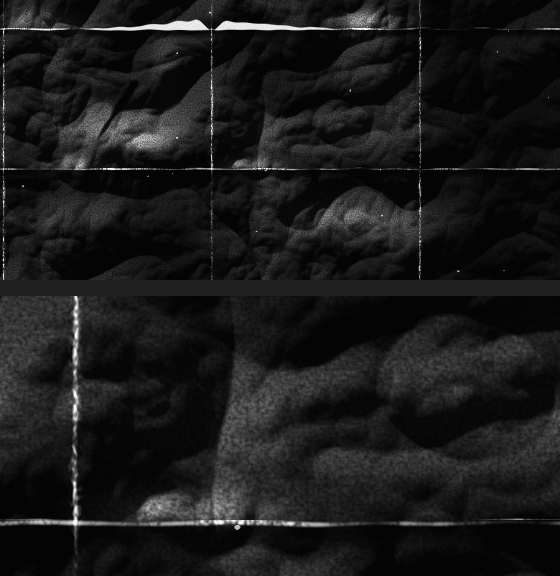
Top: the whole. Bottom: its middle third, enlarged.
Reproduce this texture procedurally as a WebGL 1 fragment shader.

```glsl
precision highp float;
// Black crumpled paper, folded into a grid of panels with worn white creases.
// A ridged gradient-noise height field is lit from one side; soft glows, fold
// lines, a gaping tear, fibre grain and scattered chips are layered on top.
uniform vec2 u_resolution;

float hash(vec2 p) {
  vec3 q = fract(vec3(p.xyx) * 0.1031);
  q += dot(q, q.yzx + 33.33);
  return fract((q.x + q.y) * q.z);
}

float corner(vec2 cell, vec2 offset) {
  float angle = 6.2832 * hash(cell);
  return dot(vec2(cos(angle), sin(angle)), offset);
}

// Gradient noise, roughly -0.7 to 0.7
float noise(vec2 p) {
  vec2 i = floor(p), f = fract(p), o = vec2(1.0, 0.0);
  vec2 u = f * f * f * (f * (f * 6.0 - 15.0) + 10.0);
  return mix(mix(corner(i, f), corner(i + o, f - o), u.x),
             mix(corner(i + o.yx, f - o.yx), corner(i + o.xx, f - o.xx), u.x), u.y);
}

// Ridged height: the kinks of abs() become sharp creases when lit
float crumple(vec2 p) {
  p += 0.03 * vec2(noise(p * 5.0 + 7.0), noise(p * 5.0 + 31.0));
  p = p * 3.2 + 40.0;
  float height = 0.0, amp = 0.5;
  for (int i = 0; i < 4; i++) {
    height += amp * abs(noise(p));
    p = mat2(1.6, 1.2, -1.2, 1.6) * p + 5.3;
    amp *= 0.33;
  }
  return height;
}

float glow(vec2 p, vec2 center, vec2 radius) {
  vec2 d = (p - center) / radius;
  return exp(-dot(d, d));
}

float line(float d, float halfWidth, float px) {
  return 1.0 - smoothstep(halfWidth - px, halfWidth + px, abs(d));
}

void main() {
  vec2 p = gl_FragCoord.xy / u_resolution.y;
  float px = 0.8 / u_resolution.y;
  vec2 mirrored = vec2(abs(p.x - 0.756), p.y);
  float left = 1.0 - smoothstep(1.46, 1.53, p.x);
  float upper = smoothstep(0.39, 0.4, p.y);

  // Broad light on the panels, dimmer in the right column
  float light = 0.035 + 0.035 * left;
  light += 0.12 * glow(mirrored, vec2(0.53, 0.22), vec2(0.24, 0.07));
  light += 0.22 * glow(mirrored, vec2(0.58, 0.92), vec2(0.12, 0.04));
  light += 0.08 * glow(mirrored, vec2(0.34, 0.54), vec2(0.26, 0.08));
  light += 0.32 * glow(p, vec2(0.28, 0.408), vec2(0.09, 0.03));
  light += 0.35 * glow(p, vec2(0.88, 0.405), vec2(0.09, 0.025));
  light += 0.12 * glow(p, vec2(0.51, 0.50), vec2(0.12, 0.05));
  light += 0.06 * glow(p, vec2(0.59, 0.77), vec2(0.05, 0.13));
  light += 0.06 * glow(p, vec2(1.20, 0.53), vec2(0.16, 0.05));

  // Creased relief
  vec2 toLight = 0.005 * vec2(-0.45, 0.88);
  float slope = (crumple(p - toLight) - crumple(p + toLight)) / 0.01;
  float value = light * clamp(1.0 + 0.72 * slope, 0.25, 2.3);
  value *= 0.95 + 0.9 * noise(p * 2.6 + 12.0);

  // Dark diagonal gouge
  vec2 along = vec2(0.13, 0.195), q = p - vec2(0.35, 0.505);
  float t = clamp(dot(q, along) / dot(along, along), 0.0, 1.0);
  float gouge = length(q - along * t) - 0.014 * t + 0.008 * noise(p * 20.0);
  value *= mix(0.15, 1.0, smoothstep(-0.002, 0.007, gouge));

  // Signed distances to the nearest vertical and horizontal fold
  vec2 fold = mod(p - vec2(0.013, 0.396) + vec2(0.372, 0.25), vec2(0.7435, 0.5)) - vec2(0.372, 0.25);
  fold += 0.003 * vec2(noise(vec2(p.y * 14.0, p.x)), 1.6 * noise(vec2(p.x * 9.0, 3.0 + floor(p.y * 2.0))));
  float shadow = smoothstep(-0.04, -0.01, fold.y) * (1.0 - smoothstep(-0.004, 0.0, fold.y));
  value *= 1.0 - 0.7 * shadow;

  // Fibre grain
  float grain = noise(p * vec2(170.0, 185.0)) + 0.8 * noise(p * vec2(290.0, 310.0) + 9.0);
  value *= max(0.3, 1.0 + 0.5 * grain);

  // Worn vertical folds: a thin broken line with dust beside it
  float wear = 0.45 + 1.0 * noise(p * vec2(190.0, 120.0) + 3.0) + 0.7 * noise(p * 19.0);
  float middle = line(p.x - 0.756, 0.1, px);
  float strength = mix(1.0, 0.45, middle * (1.0 - upper)) * mix(1.0, 0.4, step(0.9, p.y));
  value += 0.7 * strength * line(fold.x, 0.0022, 0.0022) * clamp(wear + 0.1, 0.08, 1.0);
  value += 0.22 * strength * line(fold.x, 0.006, 0.005) * smoothstep(0.5, 0.9, wear);

  // Horizontal folds: bright streaks that thin out and fade
  float streak = 0.5 + 1.1 * noise(vec2(p.x * 7.0, floor(p.y * 2.0 + 0.2) + 0.4));
  streak = clamp(streak + 0.4 * noise(vec2(p.x * 31.0, p.y * 3.0)), 0.12, 1.0);
  float across = line(fold.y, 0.001 + 0.0025 * streak, 0.0022) * streak;
  value += across * mix(0.6, 1.0, left) * clamp(wear + 0.4, 0.15, 1.0);

  // Gaping white tear, pinched where the folds cross
  float gape = 0.037 * clamp(1.0 - mirrored.x / 0.48, 0.0, 1.0) * smoothstep(0.0, 0.06, mirrored.x);
  gape *= 1.0 + 0.35 * noise(vec2(p.x * 17.0, 2.5));
  float rise = p.y - 0.893 + 0.005 * noise(p * 16.0);
  float tear = smoothstep(-px, px, rise) * (1.0 - smoothstep(gape - px, gape + px, rise));
  value = mix(value, 0.91 + 0.06 * grain, tear * smoothstep(0.001, 0.006, gape));

  // Scattered chips
  vec2 cell = floor(p * 7.0);
  vec2 spot = (cell + 0.2 + 0.6 * vec2(hash(cell + 2.0), hash(cell + 51.0))) / 7.0;
  float chip = length(p - spot) + 0.003 * noise(p * 180.0);
  float size = 0.001 + 0.0025 * hash(cell + 77.0);
  value += 0.7 * step(0.84, hash(cell + 13.0)) * line(chip, size, px);

  gl_FragColor = vec4(vec3(clamp(value, 0.015, 0.97)), 1.0);
}
```
